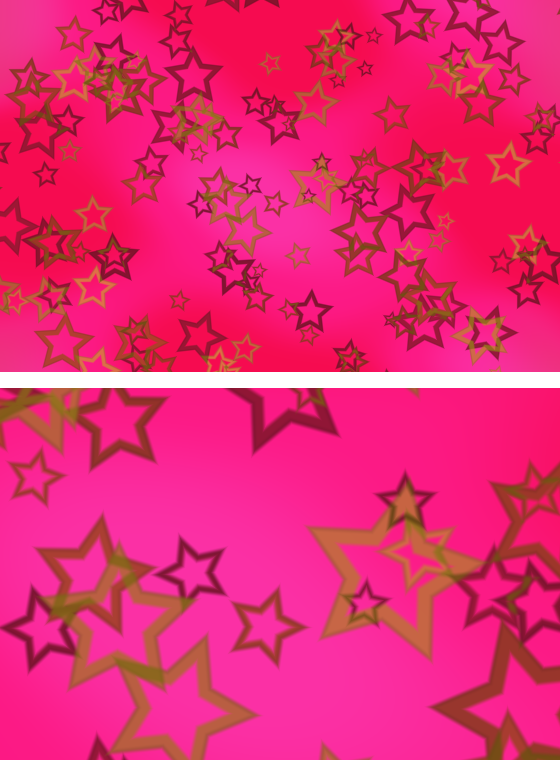
Top: the whole. Bottom: its middle third, enlarged.
Reproduce this pattern procedurally as a Shadertoy shader.

```glsl
// Scattered hollow five-pointed stars in maroon, brown and tan over a soft red and pink glow.
#define STAR_COUNT 142
#define SIZE_MIN 0.022   // outer radius, in canvas heights
#define SIZE_MAX 0.088
#define VALLEY 0.50      // inner corner radius relative to the tips
#define BAND 0.165       // outline width relative to the radius
#define TILT 0.38        // largest rotation either way, radians
#define JITTER 0.22      // how far stars stray from an even spread
#define OPACITY 0.88
#define SOFTNESS 0.0026  // edge blur, in canvas heights

const float PI = 3.14159265;
const vec3 RED     = vec3(0.965, 0.045, 0.315);
const vec3 PINK    = vec3(0.990, 0.100, 0.520);
const vec3 ORCHID  = vec3(0.980, 0.220, 0.690);
const vec3 DUSTY   = vec3(0.900, 0.240, 0.470);
const vec3 MAROON  = vec3(0.510, 0.085, 0.170);
const vec3 BROWN   = vec3(0.590, 0.240, 0.130);
const vec3 TAN     = vec3(0.770, 0.440, 0.230);
const vec3 OLIVE   = vec3(0.440, 0.390, 0.060);

vec4 hash4(float n) {
    vec4 p = fract(n * vec4(0.1031, 0.1130, 0.0973, 0.1099) + 0.37);
    p += dot(p, p.wzxy + 33.33);
    return fract((p.xxyz + p.yzzw) * p.zywx);
}

// Distance to the edge lines of a star with one tip up, negative inside.
float starDistance(vec2 p, float radius) {
    float sector = PI / 5.0;
    float a = abs(mod(atan(p.x, p.y) + sector, 2.0 * sector) - sector);
    vec2 folded = length(p) * vec2(cos(a), sin(a));
    vec2 normal = normalize(vec2(VALLEY * sin(sector), 1.0 - VALLEY * cos(sector)));
    return dot(folded - vec2(radius, 0.0), normal);
}

// Broad blurred patches of red, pink and orchid.
vec3 background(vec2 uv) {
    vec2 q = uv + 0.035 * sin(uv.yx * vec2(13.0, 11.0) + vec2(0.6, 2.1));
    float glow = cos(2.0 * PI * (q.x - 0.47)) * cos(1.8 * PI * (q.y - 0.45));
    glow += 0.16 * sin(9.0 * q.x + 7.0 * q.y) + 0.10 * sin(17.0 * q.x - 12.0 * q.y);
    vec3 color = mix(RED, PINK, smoothstep(-0.55, 0.35, glow));
    color = mix(color, ORCHID, 0.75 * smoothstep(0.35, 1.15, glow));
    float side = smoothstep(0.34, 0.52, abs(uv.x - 0.5));
    return mix(color, DUSTY, 0.6 * side * smoothstep(-0.3, 0.6, glow));
}

vec3 starColor(float pick, float shade) {
    vec3 color = pick < 0.42 ? MAROON : (pick < 0.72 ? BROWN : TAN);
    return color * mix(0.86, 1.12, shade);
}

void mainImage(out vec4 fragColor, in vec2 fragCoord) {
    vec2 uv = fragCoord / iResolution.xy;
    float aspect = iResolution.x / iResolution.y;
    vec2 p = uv * vec2(aspect, 1.0);
    float blur = max(SOFTNESS, 0.75 / iResolution.y);
    vec3 color = background(uv);
    float covered = 0.0;

    for (int i = 0; i < STAR_COUNT; i++) {
        float id = float(i) + 1.0;
        vec4 place = hash4(id);
        vec4 look = hash4(id + 311.7);

        // Even spread, loosened so that stars cluster and overlap.
        vec2 center = fract(id * vec2(0.7549, 0.5698)) + (place.xy - 0.5) * JITTER;
        vec2 local = p - center * vec2(aspect, 1.0);
        float radius = mix(SIZE_MIN, SIZE_MAX, place.z);
        if (dot(local, local) > (radius + 0.02) * (radius + 0.02)) continue;

        float angle = (place.w * 2.0 - 1.0) * TILT;
        float c = cos(angle), s = sin(angle);
        float d = starDistance(mat2(c, s, -s, c) * local, radius);

        // Hollow band with a thin darker rim.
        float band = BAND * radius;
        float mask = smoothstep(blur, -blur, abs(d + 0.5 * band) - 0.5 * band);
        float rim = smoothstep(2.0 * blur, 0.0, abs(d));
        vec3 paint = starColor(look.x, look.y) * (1.0 - 0.16 * rim);

        // Crossing bands turn olive.
        paint = mix(paint, OLIVE * mix(0.8, 1.2, look.z), 0.72 * covered);
        color = mix(color, paint, mask * OPACITY);
        covered = max(covered, mask);
    }
    fragColor = vec4(color, 1.0);
}
```
